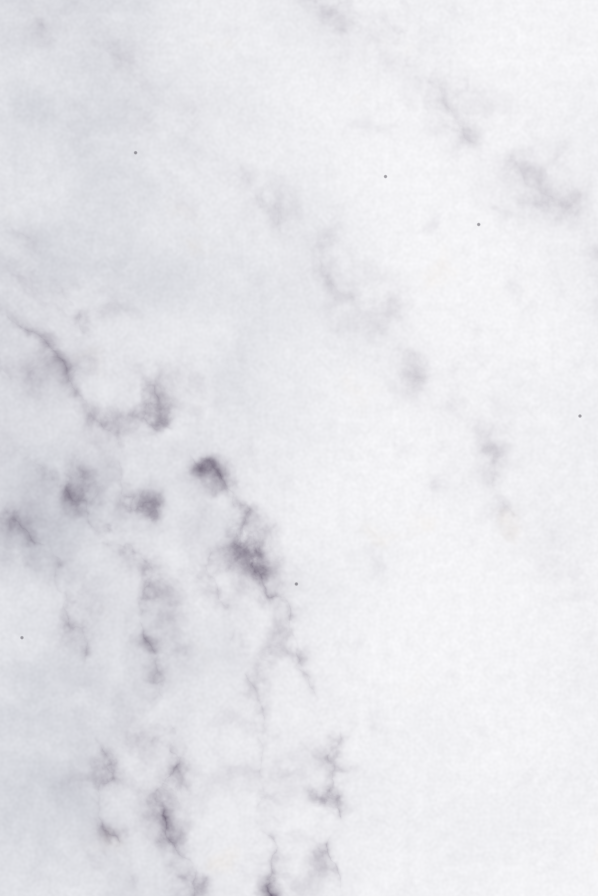
Give the GLSL for this texture, as a Shadertoy shader.

```glsl
// Pale polished marble: cool white ground, soft grey clouds and broken violet veins.
// Each vein is a bent curve falling to the lower right, warped by fractal
// gradient noise and cut into dark patches with a wide, mottled halo.

vec2 hashGradient(vec2 cell) {
    vec3 h = fract(vec3(cell.xyx) * vec3(0.1031, 0.1030, 0.0973));
    h += dot(h, h.yzx + 33.33);
    return fract((h.xx + h.yz) * h.zy) * 2.0 - 1.0;
}

float gradientNoise(vec2 p) {
    vec2 cell = floor(p), f = fract(p);
    vec2 u = f * f * f * (f * (f * 6.0 - 15.0) + 10.0);
    float a = dot(hashGradient(cell), f);
    float b = dot(hashGradient(cell + vec2(1, 0)), f - vec2(1, 0));
    float c = dot(hashGradient(cell + vec2(0, 1)), f - vec2(0, 1));
    float d = dot(hashGradient(cell + vec2(1, 1)), f - vec2(1, 1));
    return mix(mix(a, b, u.x), mix(c, d, u.x), u.y);
}

float fbm(vec2 p) {
    float sum = 0.0, amplitude = 0.6;
    for (int i = 0; i < 5; i++) {
        sum += amplitude * gradientNoise(p);
        p = mat2(1.6, 1.2, -1.2, 1.6) * p + 17.3;
        amplitude *= 0.5;
    }
    return sum;
}

// Ink of one vein: x = sharp core, y = misty halo
vec2 vein(vec2 p, float offset, float seed) {
    float path = 0.335 - 0.66 * p.y * p.y + offset;
    float bend = 0.13 * fbm(p * 5.0 + seed) + 0.05 * fbm(p * 21.0 - seed);
    float slope = 1.32 * p.y;
    float d = (p.x - path + bend) / sqrt(1.0 + slope * slope);
    float patches = smoothstep(-0.15, 0.3, fbm(p * 12.0 + seed * 3.1));
    float core = exp(-abs(d) / (0.004 + 0.011 * patches)) * patches;
    float halo = exp(-d * d / 0.0017) * (0.25 + 0.75 * patches);
    return vec2(core, halo);
}

// Rare tiny mineral specks, one candidate per cell
float specks(vec2 p) {
    vec2 q = p * 22.0, cell = floor(q);
    vec2 rnd = hashGradient(cell + 71.0);
    float present = step(0.975, hashGradient(cell + 139.0).x);
    float r = length(fract(q) - 0.5 - 0.3 * rnd);
    return present * smoothstep(0.06, 0.015, r);
}

void mainImage(out vec4 fragColor, in vec2 fragCoord) {
    vec2 p = fragCoord / iResolution.y;
    float across = fragCoord.x / iResolution.x;
    vec2 warped = p + 0.09 * vec2(fbm(p * 4.0 + 3.0), fbm(p * 4.0 + 29.0));

    // Ground: bright on the right, greyer on the left
    float clouds = smoothstep(-0.15, 0.35, fbm(warped * 5.0 + 11.0));
    float leftShade = smoothstep(0.72, 0.0, across);
    float shade = 0.062 * leftShade + clouds * (0.022 + 0.06 * leftShade);
    vec3 color = vec3(0.957, 0.957, 0.967) - shade * vec3(1.06, 1.0, 0.86);

    // Four strong veins on the left, two faint ones on the right
    float core = 0.0, halo = 0.0;
    for (int i = 0; i < 6; i++) {
        float k = float(i);
        bool strong = i < 4;
        float offset = strong ? (k - 2.5) * 0.08 : 0.36 + 0.32 * (k - 4.0);
        vec2 ink = vein(p, offset, 7.0 + k * 13.7);
        float fade = strong ? smoothstep(0.8, 0.6, p.y) : smoothstep(0.2, 0.5, p.y);
        float foot = i == 3 ? 1.0 + 0.5 * smoothstep(0.25, 0.08, p.y) : 1.0;
        core += ink.x * fade * foot * (strong ? 0.68 : 0.2);
        halo += ink.y * fade * (strong ? 0.2 : 0.15);
    }

    // Mottling breaks up the mist, roughens the cores and leaves small blots
    float mottle = max(0.75 + 1.7 * fbm(warped * 26.0), 0.1);
    float blots = smoothstep(0.12, 0.45, fbm(warped * 17.0 + 83.0));
    halo += blots * (0.08 + halo);
    color = mix(color, vec3(0.60, 0.575, 0.64), clamp(halo * mottle * 1.3, 0.0, 0.65));
    color = mix(color, vec3(0.40, 0.36, 0.44), clamp(core * mottle, 0.0, 0.88));

    // Faint ochre stains, specks and fine crystalline grain
    float ochre = smoothstep(0.22, 0.5, fbm(p * 11.0 + 53.0));
    color -= ochre * vec3(0.0, 0.012, 0.03);
    color = mix(color, vec3(0.4, 0.39, 0.42), 0.6 * specks(p));
    color += 0.024 * gradientNoise(p * 210.0) + 0.022 * gradientNoise(p * 80.0);

    fragColor = vec4(clamp(color, 0.0, 1.0), 1.0);
}
```
